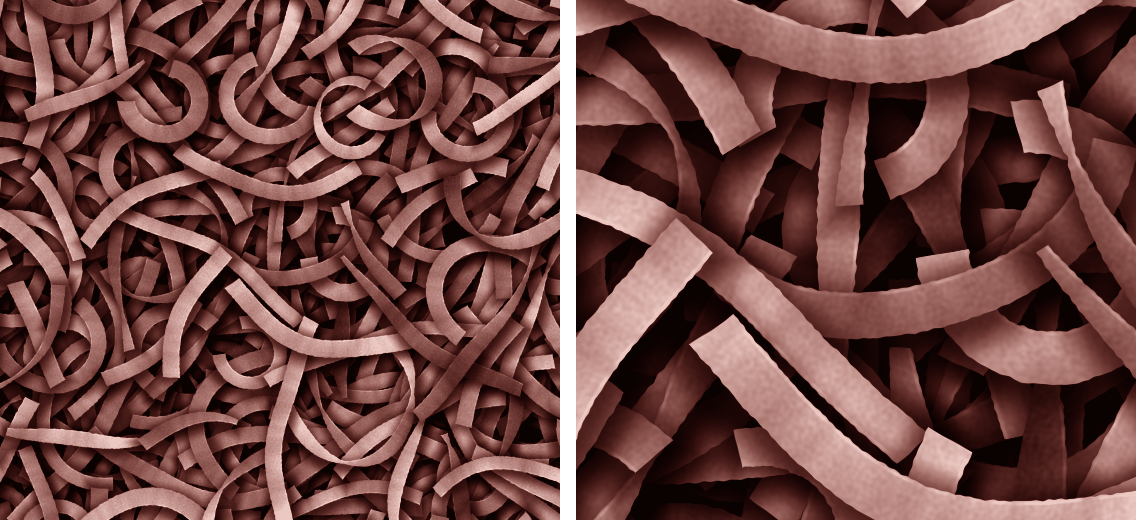
Left, the full canvas; right, a detail of the centre.
This texture is drawn by a WebGL 2 fragment shader. Its source:

```glsl
#version 300 es
precision highp float;
// A heap of shredded brown paper: curled ribbons are scattered on jittered grids,
// stacked layer by layer from the dark bottom to the lit top. Each ribbon is an arc
// that casts a soft shadow on those below; one tone value is finally mapped to colour.
uniform vec2 u_resolution;
out vec4 fragColor;

vec4 hash4(vec3 p) {
  vec4 q = fract(p.xyzx * vec4(0.1031, 0.1030, 0.0973, 0.1099));
  q += dot(q, q.wzxy + 33.33);
  return fract((q.xxyz + q.yzzw) * q.zywx);
}

float corner(vec2 cell, vec2 offset) {
  return dot(hash4(vec3(cell, 7.0)).xy * 2.0 - 1.0, offset);
}

float gradientNoise(vec2 p) {
  vec2 i = floor(p), f = p - i;
  vec2 u = f * f * f * (f * (f * 6.0 - 15.0) + 10.0);
  vec2 e = vec2(0.0, 1.0);
  return mix(mix(corner(i, f), corner(i + e.yx, f - e.yx), u.x),
             mix(corner(i + e.xy, f - e.xy), corner(i + 1.0, f - 1.0), u.x), u.y);
}

// Draws one ribbon, with its shadow, over the tone found so far.
float ribbon(float tone, vec2 p, vec3 id, float height, float pixel) {
  vec4 a = hash4(id), b = hash4(id + 41.3), c = hash4(id + 87.9);
  p -= 0.22 * (0.25 + 0.5 * a.xy);

  // Heading, leaning towards the upper right, and side of the bend
  float lean = 2.0 * a.z - 1.0;
  float angle = 1.0 + 1.57 * lean * (0.6 + 0.4 * abs(lean));
  float side = a.w < 0.5 ? -1.0 : 1.0;
  vec2 along = vec2(cos(angle), sin(angle));
  vec2 normal = side * vec2(-along.y, along.x);

  // Arc coordinates: s runs along the ribbon, t across it
  float radius = 0.06 + 1.1 * b.x * b.x;
  float halfLength = min(mix(0.09, 0.25, b.y), 2.4 * radius);
  vec2 v = vec2(dot(p, along), radius - dot(p, normal));
  float s = atan(v.x, v.y) * radius;
  float t = radius - length(v) + 0.006 * sin(s * 22.0 + 6.28 * b.z);

  // Some ribbons twist until they are seen edge-on
  float turn = cos(s * mix(4.0, 16.0, c.x) + 6.28 * c.y);
  float twist = step(0.7, c.z);
  float width = mix(0.0125, 0.0175, b.w) * mix(1.0, 0.2 + 0.8 * abs(turn), twist);

  // Shadow falls to the lower right
  float ends = abs(s) - halfLength;
  float shift = dot(vec2(0.004, -0.007), normal);
  float shadow = max(abs(t - shift) - width, ends);
  tone *= 1.0 - 0.6 * (1.0 - smoothstep(-0.006, 0.026, shadow));

  float d = max(abs(t) - width, ends);
  if (d < 0.004) {
    // Ragged edge, soft bends, creases and paper grain
    vec2 seed = 40.0 * a.xy + 60.0;
    d += 0.0016 * gradientNoise(vec2(s * 170.0, t * 60.0) + seed);
    float bend = gradientNoise(vec2(s * 13.0, t * 8.0) + seed);
    float crease = gradientNoise(vec2(s * 70.0, t * 22.0) + seed.yx);
    float grain = gradientNoise(vec2(s, t) * 260.0 + seed);
    float paper = mix(0.42, 0.72, height) + 0.24 * (c.w - 0.5);
    paper += 0.30 * bend + 0.08 * crease + 0.07 * grain;
    paper += 0.04 * t / width + twist * (0.13 * turn - 0.07);
    // Torn rim catches the light on one side
    float rim = 1.0 - smoothstep(0.0, 0.002, abs(t - width + 0.0015));
    paper += rim * (0.07 + 0.2 * crease);
    tone = mix(tone, paper, 1.0 - smoothstep(-0.7 * pixel, 0.7 * pixel, d));
  }
  return tone;
}

void main() {
  vec2 uv = gl_FragCoord.xy / u_resolution.y;
  float pixel = 1.0 / u_resolution.y;
  float tone = 0.07;

  // Stacked layers, each visiting the cells around the point
  for (int layer = 0; layer < 22; layer++) {
    float level = float(layer);
    vec2 p = uv / 0.22 + 5.0 + fract(level * vec2(0.618, 0.755));
    vec2 cell = floor(p);
    for (int j = -1; j <= 1; j++) {
      for (int i = -1; i <= 1; i++) {
        vec2 near = cell + vec2(i, j);
        vec3 id = vec3(near, level * 3.1 + 1.0);
        tone = ribbon(tone, (p - near) * 0.22, id, level / 21.0, pixel);
      }
    }
  }

  // Slightly dimmer towards the left, then tone to reddish brown
  tone *= 0.93 + 0.1 * smoothstep(0.0, 0.5, uv.x);
  tone = clamp(tone, 0.04, 0.92);
  fragColor = vec4(tone, 0.9 * pow(tone, 1.65), 0.88 * pow(tone, 1.72), 1.0);
}
```
